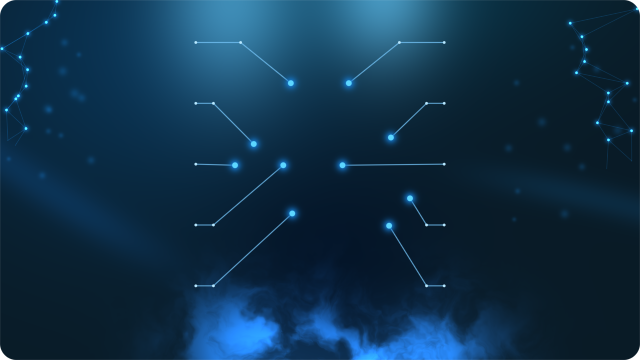
Write a Shadertoy shader that draws this background.

```glsl
const vec3 LINE_BLUE = vec3(0.45, 0.76, 0.96);
const vec3 NODE_CYAN = vec3(0.36, 0.84, 1.0);
const vec3 HALO_BLUE = vec3(0.08, 0.50, 0.86);
const vec3 SMOKE_BLUE = vec3(0.12, 0.42, 0.80);

float hash(vec2 p) {
    p = fract(p * vec2(0.1031, 0.1137));
    p += dot(p, p.yx + 33.33);
    return fract((p.x + p.y) * p.x * 17.7);
}

float noise(vec2 p) {
    vec2 cell = floor(p), f = fract(p);
    f = f * f * (3.0 - 2.0 * f);
    return mix(mix(hash(cell), hash(cell + vec2(1, 0)), f.x),
               mix(hash(cell + vec2(0, 1)), hash(cell + 1.0), f.x), f.y);
}

float fbm(vec2 p) {
    float sum = 0.0, weight = 0.5;
    for (int i = 0; i < 5; i++) {
        sum += weight * noise(p);
        p = mat2(1.6, 1.2, -1.2, 1.6) * p + 7.3;
        weight *= 0.5;
    }
    return sum;
}

float glow(vec2 p, vec2 centre, vec2 radius) {
    vec2 d = (p - centre) / radius;
    return exp(-dot(d, d));
}

float segment(vec2 p, vec2 a, vec2 b) {
    vec2 ab = b - a;
    float t = clamp(dot(p - a, ab) / max(dot(ab, ab), 1e-6), 0.0, 1.0);
    return length(p - a - ab * t);
}

// Coverage of a shape grown by a radius around a distance
float cover(float dist, float radius, float pixel) {
    return 1.0 - smoothstep(radius - 0.7 * pixel, radius + 0.7 * pixel, dist);
}

vec3 backdrop(vec2 p) {
    vec3 col = vec3(0.035, 0.105, 0.15);
    col += vec3(0.0, 0.09, 0.17) * glow(p, vec2(-0.45, 0.85), vec2(0.6, 0.5));
    col += vec3(0.0, 0.10, 0.13) * glow(p, vec2(0.2, 1.05), vec2(0.5, 0.25));
    col = mix(col, vec3(0.01, 0.07, 0.15), 0.8 * glow(p, vec2(0.03, 0.28), vec2(0.3, 0.26)));
    // Overhead lights
    col += vec3(0.21, 0.33, 0.37) * glow(p, vec2(-0.25, 1.0), vec2(0.19, 0.27));
    col += vec3(0.24, 0.36, 0.42) * glow(p, vec2(0.18, 1.02), vec2(0.16, 0.21));
    // Sweeping side bands
    float l = p.x + 0.889, r = p.x - 0.36;
    float leftBand = (p.y - 0.56 + 0.70 * l - 0.22 * l * l) / 0.065;
    float rightBand = (p.y - 0.525 + 0.15 * r + 0.1 * r * r) / 0.045;
    col += vec3(0.01, 0.055, 0.11) * exp(-leftBand * leftBand) * (1.0 - smoothstep(0.2, 0.65, l));
    col += vec3(0.01, 0.06, 0.10) * exp(-rightBand * rightBand) * smoothstep(-0.1, 0.35, r);
    return col;
}

float smoke(vec2 p) {
    float shape = glow(p, vec2(-0.17, 0.03), vec2(0.20, 0.16))
                + glow(p, vec2(0.27, 0.01), vec2(0.20, 0.15))
                + 0.6 * glow(p, vec2(0.05, -0.03), vec2(0.20, 0.11));
    vec2 warp = vec2(fbm(p * 7.0 + 3.0), fbm(p * 7.0 + 19.0));
    return shape * mix(0.18, 1.25, smoothstep(0.25, 0.72, fbm(p * 9.0 + 2.0 * warp)));
}

vec2 meshNode(float i, float seed, vec2 reach) {
    float depth = (i + hash(vec2(i, seed))) / 12.0;
    float across = hash(vec2(i + 31.0, seed + 5.0));
    return reach * vec2(across * (1.0 - 0.5 * depth), depth);
}

// Linked sparks and soft specks; p is measured inward from a corner
vec3 mesh(vec2 p, vec2 reach, float seed, float pixel) {
    vec3 light = vec3(0);
    for (float i = 0.0; i < 12.0; i++) {
        vec2 a = meshNode(i, seed, reach);
        float link = min(segment(p, a, meshNode(i + 1.0, seed, reach)),
                         segment(p, a, meshNode(i + 2.0, seed, reach)));
        light += HALO_BLUE * 0.2 * cover(link, 0.0008, pixel);
        light += NODE_CYAN * 0.8 * cover(length(p - a), 0.0035, pixel);
        light += HALO_BLUE * 0.4 * glow(p, a, vec2(0.009));
        vec2 speck = reach * 1.5 * vec2(hash(vec2(i, seed + 40.0)), hash(vec2(i, seed + 60.0)));
        light += HALO_BLUE * 0.17 * glow(p, speck, vec2(mix(0.006, 0.013, fract(i * 0.618))));
    }
    return light;
}

// Bent connector from a rim point to a glowing tip
vec3 connector(vec3 col, vec2 p, vec2 rim, vec2 bend, vec2 tip, float pixel) {
    float wire = min(segment(p, rim, bend), segment(p, bend, tip));
    float joint = min(length(p - rim), length(p - bend));
    col = mix(col, LINE_BLUE, 0.8 * cover(wire, 0.0015, pixel));
    col = mix(col, vec3(0.72, 0.91, 1.0), cover(joint, 0.0038, pixel));
    col = mix(col, HALO_BLUE, 0.95 * glow(p, tip, vec2(0.016)));
    return mix(col, NODE_CYAN, cover(length(p - tip), 0.008, pixel));
}

void mainImage(out vec4 fragColor, in vec2 fragCoord) {
    float pixel = 1.0 / iResolution.y, halfWidth = 0.5 * iResolution.x * pixel;
    vec2 p = fragCoord * pixel - vec2(halfWidth, 0.0);
    vec3 col = backdrop(p) + SMOKE_BLUE * smoke(p);
    col += mesh(vec2(p.x + halfWidth, 1.0 - p.y), vec2(0.17, 0.36), 3.0, pixel);
    col += mesh(vec2(halfWidth - p.x, 1.0 - p.y), vec2(0.25, 0.42), 11.0, pixel);

    // Five rows of connectors on each side
    vec2 leftTips[5] = vec2[5](vec2(0.081, 0.769), vec2(0.184, 0.600), vec2(0.236, 0.541), vec2(0.102, 0.541), vec2(0.077, 0.407));
    vec2 rightTips[5] = vec2[5](vec2(0.080, 0.769), vec2(0.197, 0.618), vec2(0.0625, 0.541), vec2(0.250, 0.449), vec2(0.192, 0.373));
    for (int row = 0; row < 5; row++) {
        vec2 rim = vec2(0.345, 0.882 - 0.169 * float(row));
        float bendX = row == 0 ? 0.2205 : row == 2 ? rim.x : 0.296;
        vec2 bend = vec2(bendX, rim.y);
        col = connector(col, vec2(-p.x, p.y), rim, bend, leftTips[row], pixel);
        col = connector(col, p, rim, bend, rightTips[row], pixel);
    }

    // Rounded card on white
    vec2 corner = abs(p - vec2(0.0, 0.5)) - vec2(halfWidth, 0.5) + 0.046;
    float card = length(max(corner, 0.0)) + min(max(corner.x, corner.y), 0.0);
    fragColor = vec4(mix(vec3(1.0), col, cover(card, 0.046, pixel)), 1.0);
}
```
